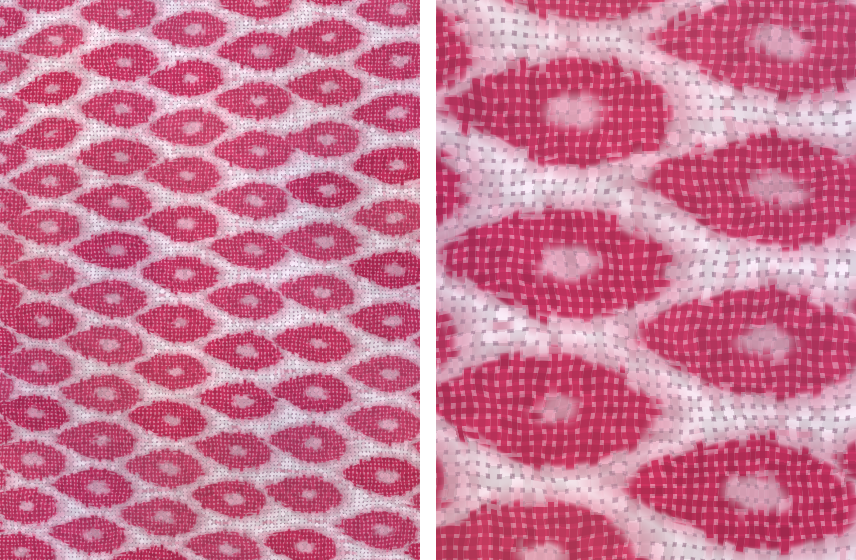
Left, the full canvas; right, a detail of the centre.
A Shadertoy shader for this texture:

```glsl
// Loose gauze cloth dyed with staggered columns of pink, hollow teardrops.

const float ASPECT = 4.0 / 3.0;                // cloth height over width
const vec2 THREADS = vec2(112.0, 106.0);       // threads per unit length
const vec2 MOTIF_HALF = vec2(0.094, 0.046);
const float COLUMN_PITCH = 0.1632;
const float FIRST_COLUMN = -0.042;

const vec3 WHITE_THREAD = vec3(0.90, 0.85, 0.89);
const vec3 WHITE_GAP = vec3(0.70, 0.59, 0.67);
const vec3 RED_THREAD = vec3(0.73, 0.17, 0.345);
const vec3 RED_GAP = vec3(0.82, 0.46, 0.58);

float hash(vec2 p) {
    p = fract(p * vec2(0.1031, 0.1137) + 0.37);
    p += dot(p, p.yx + 33.33);
    return fract((p.x + p.y) * p.x * 7.13);
}

vec2 gradientAt(vec2 cell) {
    float a = 6.2832 * hash(cell);
    return vec2(cos(a), sin(a));
}

// Gradient noise, roughly -0.7 to 0.7
float noise(vec2 p) {
    vec2 i = floor(p), f = fract(p);
    vec2 w = f * f * f * (f * (f * 6.0 - 15.0) + 10.0);
    vec2 e = vec2(1.0, 0.0);
    float low = mix(dot(gradientAt(i), f), dot(gradientAt(i + e), f - e), w.x);
    float high = mix(dot(gradientAt(i + e.yx), f - e.yx),
                     dot(gradientAt(i + e.xx), f - e.xx), w.x);
    return mix(low, high, w.y);
}

// Horizontal centre of a column; columns lean left towards the hem
float columnX(float column, float down) {
    float t = max(down / ASPECT, 0.0);
    float lean = 0.082 * pow(t, 1.7) * (1.0 - 0.5 * smoothstep(4.0, 6.0, column));
    return FIRST_COLUMN + COLUMN_PITCH * column - lean + 0.03 * max(1.0 - column, 0.0);
}

// Dye left by one teardrop, pointed at the left, with a pale eye
float teardrop(vec2 p, vec2 halfSize, float seed) {
    vec2 q = p / halfSize;
    float taper = 1.0 - 0.42 * (1.0 - smoothstep(-1.0, 0.25, q.x));
    float inside = 1.0 - length(vec2(q.x, q.y / taper));
    float body = smoothstep(-0.07, 0.10, inside);
    float halo = 0.34 * smoothstep(-0.42, 0.04, inside);
    vec2 eyeHalf = vec2(0.25, 0.30) * mix(0.8, 1.2, seed);
    float eye = 1.0 - smoothstep(0.55, 1.3, length((q - vec2(0.13, 0.0)) / eyeHalf));
    float strength = mix(0.88, 1.0, fract(seed * 7.0));
    return max(body * strength * (1.0 - mix(0.55, 0.9, fract(seed * 13.0)) * eye), halo);
}

// Strongest dye of the motifs around a point
float dyeField(vec2 p) {
    float down = ASPECT - p.y, dye = 0.0;
    float nearest = floor((p.x - columnX(3.0, down)) / COLUMN_PITCH + 3.5);
    for (int k = -1; k <= 1; k++) {
        float column = nearest + float(k);
        float pitch = 0.1076 + 0.0027 * column;
        float start = 0.597 + 0.054 * mod(column, 2.0) + 0.043 * step(4.5, column);
        float row = floor((down - start) / pitch + 0.5);
        float seed = hash(vec2(column, row) + 17.0);
        float centreDown = start + row * pitch;
        vec2 centre = vec2(columnX(column, centreDown), ASPECT - centreDown);
        centre += 0.006 * (vec2(seed, fract(seed * 5.0)) - 0.5);
        // The upper left cloth is pulled askew
        float skew = (1.0 - smoothstep(0.08, 0.25, centre.x))
                   * (1.0 - smoothstep(0.35, 0.55, centreDown));
        float tilt = mix(0.03, -0.14, centreDown / ASPECT) + 0.25 * skew
                   + 0.08 * (fract(seed * 9.0) - 0.5);
        float c = cos(tilt), s = sin(tilt);
        vec2 local = mat2(c, -s, s, c) * (p - centre);
        vec2 size = MOTIF_HALF * mix(0.95, 1.04, fract(seed * 3.0)) * (1.0 - 0.14 * skew);
        dye = max(dye, teardrop(local, size, seed));
    }
    return dye;
}

// Slip of the dye along a thread
float bleed(float thread, float along) {
    return 0.017 * (hash(vec2(thread, 5.0)) - 0.5)
         + 0.014 * noise(vec2(along * 28.0, thread * 0.73));
}

// Coverage of a thread across its unit-wide lane
float strand(float lane, float halfWidth, float blur) {
    return 1.0 - smoothstep(halfWidth - blur, halfWidth + blur, abs(fract(lane) - 0.5));
}

void mainImage(out vec4 fragColor, in vec2 fragCoord) {
    vec2 p = fragCoord / iResolution.xy * vec2(1.0, ASPECT);

    // Uneven weave
    vec2 wobble = vec2(noise(p * 9.0), noise(p * 9.0 + 31.0)) * 0.010
                + vec2(noise(p * 38.0), noise(p * 38.0 + 57.0)) * 0.0035;
    vec2 lane = (p + wobble) * THREADS;
    vec2 id = floor(lane);
    vec2 blur = max(0.5 * THREADS / iResolution.x, vec2(0.06));
    float warp = strand(lane.x, 0.26 + 0.10 * hash(vec2(id.x, 2.0)), blur.x);
    float weft = strand(lane.y, 0.26 + 0.10 * hash(vec2(id.y, 9.0)), blur.y);

    // Dye creeps separately along each set of threads
    float warpDye = dyeField(p + vec2(0.0, 0.65 * bleed(id.x, p.y)));
    float weftDye = dyeField(p + vec2(bleed(id.y + 300.0, p.x), 0.0));
    weftDye = max(weftDye, 0.40 * smoothstep(0.22, 0.45, noise(vec2(p.x * 17.0, id.y * 0.61))));
    warpDye = max(warpDye, 0.28 * smoothstep(0.25, 0.5, noise(vec2(id.x * 0.61, p.y * 20.0))));

    // Plain weave: threads take turns on top
    float weftOnTop = mod(id.x + id.y, 2.0);
    float threadDye = mix(warpDye * warp, weftDye, weft * mix(1.0 - warp, 1.0, weftOnTop));
    threadDye = mix(threadDye, warpDye, warp * (1.0 - weft));
    threadDye = mix(threadDye, max(warpDye, weftDye), 0.4);
    float cover = max(warp, weft);
    vec3 gap = mix(WHITE_GAP, RED_GAP, 0.5 * (warpDye + weftDye));
    vec3 color = mix(gap, mix(WHITE_THREAD, RED_THREAD, threadDye), cover);

    // Thread shade, cream and lilac patches, soft folds
    color *= 1.0 + 0.14 * (hash(id + 71.0) - 0.5) - 0.07 * warp * weft * threadDye;
    color += vec3(0.03, 0.012, -0.03) * noise(p * 3.5 + 4.0);
    float fold = noise(p * vec2(3.0, 2.2) + 8.0) + 0.4 * noise(p * 8.0);
    color *= 1.0 + 0.09 * fold + 0.05 * (p.y / ASPECT - 0.4);
    fragColor = vec4(clamp(color, 0.0, 1.0), 1.0);
}
```
